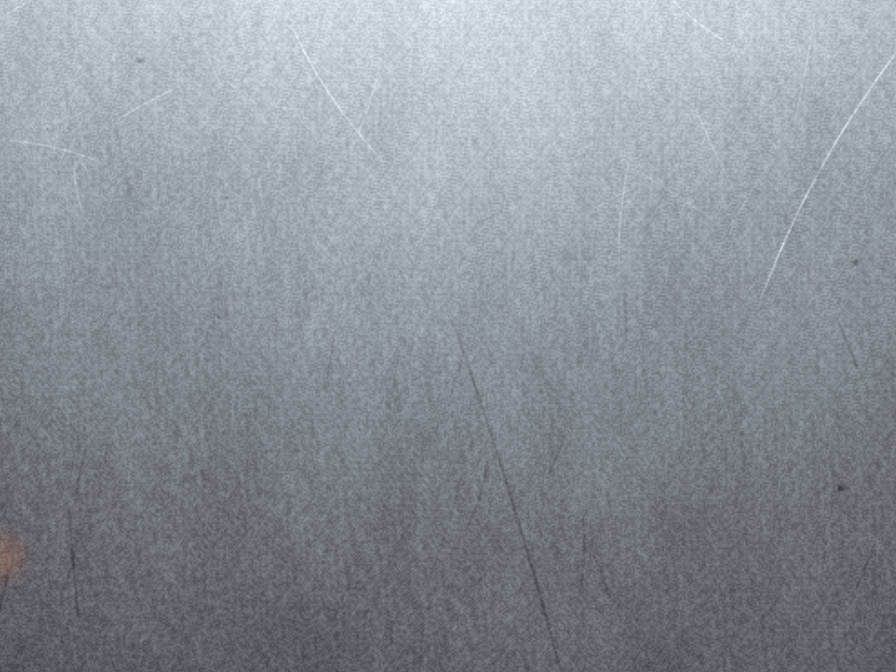
A WebGL 1 fragment shader for this texture:

```glsl
precision highp float;
// Worn sheet metal: a soft overhead sheen, fine grain, scuffs and thin scratches.
uniform vec2 u_resolution;

float hash(vec2 p) {
  return fract(sin(dot(p, vec2(127.1, 311.7))) * 43758.5453);
}

float noise(vec2 p) {
  vec2 cell = floor(p);
  vec2 f = fract(p);
  f = f * f * (3.0 - 2.0 * f);
  float low = mix(hash(cell), hash(cell + vec2(1.0, 0.0)), f.x);
  float high = mix(hash(cell + vec2(0.0, 1.0)), hash(cell + vec2(1.0, 1.0)), f.x);
  return mix(low, high, f.y);
}

// Layered noise, centred on zero
float fbm(vec2 p) {
  float sum = 0.0;
  float amp = 0.5;
  for (int i = 0; i < 5; i++) {
    sum += amp * (noise(p) - 0.5);
    p = mat2(1.6, 1.2, -1.2, 1.6) * p + 7.3;
    amp *= 0.5;
  }
  return sum;
}

vec2 rotate(vec2 p, float angle) {
  float c = cos(angle);
  float s = sin(angle);
  return vec2(c * p.x - s * p.y, s * p.x + c * p.y);
}

// Bowed hairline from a to b with fading ends and uneven pressure
float scratch(vec2 p, vec2 a, vec2 b, float bow, float width) {
  vec2 dir = normalize(b - a);
  float t = dot(p - a, dir) / length(b - a);
  float side = dot(p - a, vec2(-dir.y, dir.x)) - bow * 4.0 * t * (1.0 - t);
  float ends = smoothstep(0.0, 0.15, t) * smoothstep(1.0, 0.8, t);
  float pressure = 0.35 + 0.65 * noise(vec2(t * 25.0, a.x * 90.0));
  return ends * pressure * smoothstep(width, 0.0, abs(side));
}

// Random scratches inside a horizontal band, leaning around the vertical
float scratches(vec2 p, float seed, vec2 band, float lean, float reach, float width) {
  float sum = 0.0;
  for (int i = 0; i < 18; i++) {
    vec2 id = vec2(float(i), seed);
    vec2 start = vec2(1.35 * hash(id), mix(band.x, band.y, hash(id + 0.31)));
    float angle = lean * (hash(id + 0.57) - 0.5);
    float size = reach * (0.25 + 0.75 * hash(id + 0.73));
    vec2 end = start + size * vec2(sin(angle), -cos(angle));
    float bow = 0.12 * size * (hash(id + 0.91) - 0.5);
    sum += scratch(p, start, end, bow, width) * (0.25 + 0.75 * hash(id + 0.17));
  }
  return sum;
}

// Small uneven dents
float specks(vec2 p, float seed) {
  float sum = 0.0;
  for (int i = 0; i < 10; i++) {
    vec2 id = vec2(float(i), seed);
    vec2 center = vec2(1.33 * hash(id), 0.2 + 0.8 * hash(id + 0.4));
    float radius = 0.003 + 0.006 * hash(id + 0.8);
    float ragged = radius * (0.5 + noise(p * 220.0));
    sum += smoothstep(ragged, 0.0, length(p - center)) * hash(id + 0.6);
  }
  return sum;
}

// Fine crossing brush marks in several directions
float brushing(vec2 p) {
  float sum = 0.0;
  for (int i = 0; i < 4; i++) {
    vec2 q = rotate(p, -0.55 + 0.37 * float(i));
    sum += noise(q * vec2(210.0, 22.0) + 31.0 * float(i)) - 0.5;
  }
  return sum * 0.25;
}

float grain(vec2 p) {
  float fine = noise(p * 370.0) - 0.5;
  float coarse = noise(rotate(p, 0.6) * 190.0 + 40.0) - 0.5;
  return 0.65 * fine + 0.35 * coarse;
}

vec3 metalColor(float light) {
  vec3 shadowTint = vec3(-0.005, -0.005, 0.025);
  vec3 sheenTint = vec3(-0.030, 0.003, 0.030);
  return light + mix(shadowTint, sheenTint, smoothstep(0.36, 0.60, light));
}

void main() {
  vec2 p = gl_FragCoord.xy / u_resolution.y;
  float aspect = u_resolution.x / u_resolution.y;
  float fromCenter = p.x / aspect - 0.47;

  // Sheen falling from the top, darker toward the sides
  float light = 0.385 + 0.33 * p.y + 0.13 * p.y * p.y;
  light -= (0.12 + 0.28 * p.y) * fromCenter * fromCenter;

  // Clouded patches, faint vertical stains, brushing and grain
  light += 0.085 * fbm(p * 4.0 + 3.0) + 0.05 * fbm(p * vec2(22.0, 5.0));
  light += 0.10 * brushing(p) + 0.17 * grain(p);

  // Pale scratches above, dark ones below
  float pale = scratches(p, 3.0, vec2(0.7, 1.05), 2.8, 0.20, 0.0028);
  float dark = scratches(p, 8.0, vec2(0.15, 0.6), 0.9, 0.24, 0.0040);
  pale += 1.5 * scratch(p, vec2(1.36, 0.955), vec2(1.12, 0.52), -0.022, 0.0032);
  pale += scratch(p, vec2(0.43, 0.97), vec2(0.58, 0.75), -0.012, 0.0030);
  dark += 1.2 * scratch(p, vec2(0.66, 0.56), vec2(0.85, -0.06), 0.008, 0.0042);
  light += 0.16 * pale - 0.11 * dark - 0.22 * specks(p, 5.0);

  // Warm reflection on the left edge
  vec3 color = metalColor(light);
  float glow = smoothstep(0.06, 0.0, length(p - vec2(0.0, 0.17)));
  color += glow * vec3(0.12, 0.02, -0.04);
  gl_FragColor = vec4(clamp(color, 0.0, 1.0), 1.0);
}
```
